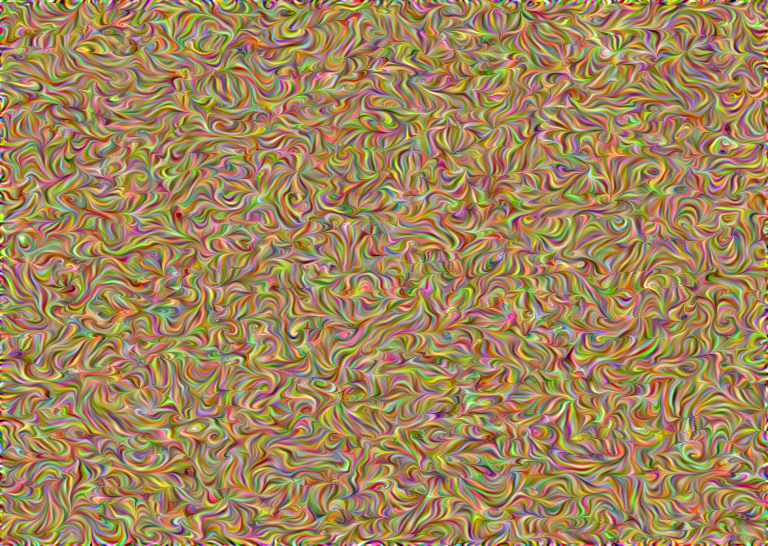
This pattern is drawn by a Shadertoy shader. Its source:

```glsl
// Fine multicoloured hair-like strands, mostly level, with tufts and small curls.
// A noise flow steers streamlines; fine light grain and wider colour grain are
// averaged along each one (line integral convolution) into short strands.

// All lengths are fractions of the canvas height.
const vec2  EDDY_SCALE   = vec2(14.0, 23.0);  // eddies per unit, flattened
const float DETAIL_SCALE = 2.1;               // frequency of the small eddies
const float DETAIL_GAIN  = 0.25;              // strength of the small eddies
const float DRIFT        = 6.5;               // steady horizontal flow
const vec2  TUFT_SCALE   = vec2(17.0, 27.0);  // patches of turned strands
const float TUFT_ANGLE   = 4.2;               // how far tufts turn, in radians
const float LIGHT_SCALE  = 290.0;             // light grain cells per unit
const float LIGHT_GAP    = 0.0042;            // offset to the opposing light strand
const float LIGHT_OPPOSE = 0.65;              // how strongly light alternates
const float LIGHT_GAIN   = 0.85;
const float HUE_SCALE    = 195.0;             // colour grain cells per unit
const float HUE_GAP      = 0.0060;            // offset to the opposing colour
const float HUE_OPPOSE   = 0.4;               // how strongly colours alternate
const vec3  HUE_GAIN     = vec3(1.1, 1.25, 1.4);
const float STRAND_STEP  = 0.0028;            // distance between samples
const int   HALF_STEPS   = 8;                 // samples on either side
const float EDGE_WIDTH   = 0.016;             // rim where strands break to grain
const vec3  MEAN_COLOUR  = vec3(0.637, 0.525, 0.358);
const mat2  TURN         = mat2(0.8, 0.6, -0.6, 0.8);

float hash(vec2 cell) {
    return fract(sin(dot(cell, vec2(127.1, 311.7))) * 43758.5453);
}

vec3 hash3(vec2 cell) {
    float seed = dot(cell, vec2(127.1, 311.7));
    return fract(sin(seed + vec3(0.9, 1.7, 4.1)) * vec3(43758.5453, 24634.63, 35731.17));
}

// Gradient of smooth value noise
vec2 noiseGradient(vec2 p) {
    vec2 cell = floor(p), f = p - cell;
    vec2 w = f * f * f * (f * (f * 6.0 - 15.0) + 10.0);
    vec2 dw = 30.0 * f * f * (f - 1.0) * (f - 1.0);
    float a = hash(cell), b = hash(cell + vec2(1, 0));
    float c = hash(cell + vec2(0, 1)), d = hash(cell + vec2(1, 1));
    float twist = a - b - c + d;
    return dw * vec2(b - a + twist * w.y, c - a + twist * w.x);
}

// Value noise, centred on zero
float noise(vec2 p) {
    vec2 cell = floor(p), f = p - cell;
    vec2 w = f * f * (3.0 - 2.0 * f);
    float low  = mix(hash(cell), hash(cell + vec2(1, 0)), w.x);
    float high = mix(hash(cell + vec2(0, 1)), hash(cell + vec2(1, 1)), w.x);
    return mix(low, high, w.y) - 0.5;
}

// Three channels of value noise, centred on zero
vec3 noise3(vec2 p) {
    vec2 cell = floor(p), f = p - cell;
    vec2 w = f * f * (3.0 - 2.0 * f);
    vec3 low  = mix(hash3(cell), hash3(cell + vec2(1, 0)), w.x);
    vec3 high = mix(hash3(cell + vec2(0, 1)), hash3(cell + vec2(1, 1)), w.x);
    return mix(low, high, w.y) - 0.5;
}

// Unit direction: contours of a stream function, turned tuft by tuft
vec2 flowDirection(vec2 p) {
    vec2 q = p * EDDY_SCALE + 7.3;
    vec2 slope = noiseGradient(q);
    // A row vector times the matrix applies the chain rule of the rotation
    slope += DETAIL_GAIN * DETAIL_SCALE * (noiseGradient(TURN * q * DETAIL_SCALE + 31.7) * TURN);
    slope = slope * EDDY_SCALE + vec2(0.0, DRIFT);
    vec2 along = vec2(slope.y, -slope.x) / max(length(slope), 1e-4);
    float angle = TUFT_ANGLE * noise(p * TUFT_SCALE + 53.1);
    float c = cos(angle), s = sin(angle);
    return vec2(c * along.x - s * along.y, s * along.x + c * along.y);
}

// Grain set against its neighbour across the flow, which spaces the strands
vec3 strandGrain(vec2 p, vec2 dir) {
    vec2 across = vec2(-dir.y, dir.x) * 0.5;
    vec2 lightGap = across * LIGHT_GAP, hueGap = across * HUE_GAP;
    float light = noise((p + lightGap) * LIGHT_SCALE)
                - LIGHT_OPPOSE * noise((p - lightGap) * LIGHT_SCALE);
    vec3 hue = noise3((p + hueGap) * HUE_SCALE)
             - HUE_OPPOSE * noise3((p - hueGap) * HUE_SCALE);
    return LIGHT_GAIN * light + HUE_GAIN * hue;
}

void mainImage(out vec4 fragColor, in vec2 fragCoord) {
    vec2 p = fragCoord / iResolution.y;
    vec2 size = iResolution.xy / iResolution.y;

    // Strands shorten into separate grains at the rim
    vec2 toEdge = min(p, size - p);
    float inside = smoothstep(0.0, EDGE_WIDTH, min(toEdge.x, toEdge.y));
    float stepLength = STRAND_STEP * mix(0.25, 1.0, inside);

    // Weighted average along the streamline, both ways from this point
    vec2 startDir = flowDirection(p);
    vec3 sum = strandGrain(p, startDir);
    float total = 1.0;
    for (int side = -1; side <= 1; side += 2) {
        vec2 q = p, dir = startDir;
        for (int i = 1; i <= HALF_STEPS; i++) {
            q += float(side) * stepLength * dir;
            dir = flowDirection(q);
            float weight = 0.5 + 0.5 * cos(3.14159 * float(i) / float(HALF_STEPS + 1));
            sum += weight * strandGrain(q, dir);
            total += weight;
        }
    }

    // Spread the channels around the mean colour
    fragColor = vec4(clamp(MEAN_COLOUR + sum / total, 0.0, 1.0), 1.0);
}
```
